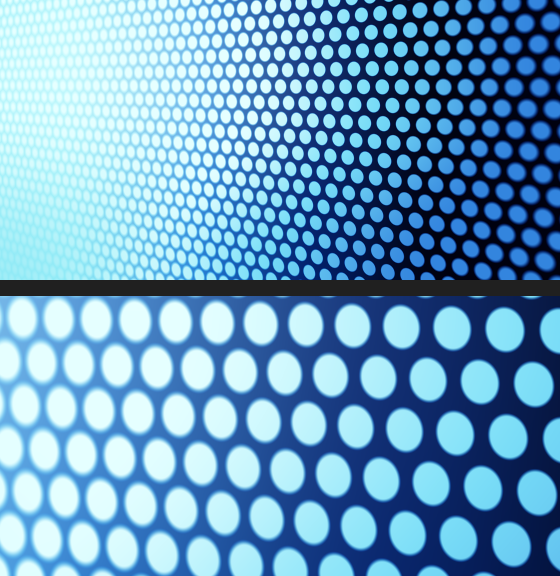
Top: the whole. Bottom: its middle third, enlarged.
Write a Shadertoy shader that draws this pattern.

```glsl
// A wall of glowing dots in a hexagonal grid, receding to the left.
// Each point is projected onto the wall, measured to its nearest dot, then
// lit from white-cyan on the left to deep blue, with depth-of-field blur.

// Wall projection, in canvas heights
const float VANISH = 1.823;      // vanishing point, left of the canvas
const float HORIZON = 0.703;
const float DEPTH_SCALE = 148.8;
const float ROW_SCALE = 0.0206;
const float LEAN = 0.03;         // drift of the columns with height
const vec2 GRID_PHASE = vec2(0.68, -0.2);
const float ROW_HEIGHT = 0.8660254;

// Dots, in units of their spacing
const float RADIUS_NEAR = 0.355;
const float RADIUS_FAR = 0.42;
const float FOCUS_X = 1.36;
const float BLUR_FOCUS = 0.035;
const float BLUR_NEAR = 0.11;
const float BLUR_FAR = 0.32;

const vec3 WHITE = vec3(0.90, 1.00, 1.00);
const vec3 CYAN = vec3(0.46, 0.87, 0.97);
const vec3 BLUE = vec3(0.20, 0.52, 0.87);
const vec3 MIST = vec3(0.55, 0.91, 0.96);
const vec3 SKY = vec3(0.10, 0.45, 0.82);
const vec3 NAVY = vec3(0.00, 0.12, 0.42);
const vec3 NIGHT = vec3(0.00, 0.005, 0.06);

const vec2 GLARE_CENTER = vec2(0.30, 0.75);
const vec2 GLARE_FALLOFF = vec2(1.6, 2.2);
const float GLARE_STRENGTH = 0.55;

// Perspective map from the canvas to the dot grid
vec2 wallPoint(vec2 p) {
    float leanedX = p.x + LEAN * (p.y - HORIZON);
    float column = -DEPTH_SCALE / (leanedX + VANISH);
    float row = (HORIZON - p.y) / (ROW_SCALE * (p.x + VANISH));
    return (vec2(column, row) + GRID_PHASE) * vec2(1.0, ROW_HEIGHT);
}

// Distance to the nearest centre of a hexagonal grid with unit spacing
float dotDistance(vec2 q) {
    vec2 cell = vec2(1.0, 2.0 * ROW_HEIGHT);
    vec2 even = mod(q + 0.5 * cell, cell) - 0.5 * cell;
    vec2 odd = mod(q, cell) - 0.5 * cell;
    return sqrt(min(dot(even, even), dot(odd, odd)));
}

// Blur grows on either side of the focal column
float focusBlur(float x) {
    float nearBlur = smoothstep(FOCUS_X, 2.0, x) * (BLUR_NEAR - BLUR_FOCUS);
    float away = clamp((FOCUS_X - x) / FOCUS_X, 0.0, 1.0);
    return BLUR_FOCUS + nearBlur + away * away * (BLUR_FAR - BLUR_FOCUS);
}

vec3 dotColor(vec2 p) {
    float low = 1.0 - smoothstep(0.0, 0.65, p.y);
    float shade = p.x + 0.4 * low;
    vec3 color = mix(WHITE, CYAN, smoothstep(0.85, 1.4, shade));
    color = mix(color, BLUE, smoothstep(1.25, 1.95, shade));
    float mist = 0.8 * low * (1.0 - smoothstep(0.0, 0.9, p.x));
    return mix(color, MIST, mist);
}

vec3 wallColor(float x) {
    vec3 color = mix(MIST, SKY, smoothstep(0.2, 0.85, x));
    color = mix(color, NAVY, smoothstep(0.65, 1.15, x));
    return mix(color, NIGHT, smoothstep(1.05, 1.6, x));
}

void mainImage(out vec4 fragColor, in vec2 fragCoord) {
    vec2 p = fragCoord / iResolution.y;

    // Soft dot coverage, never sharper than one pixel
    float depth = p.x + VANISH;
    float pixel = DEPTH_SCALE / (depth * depth * iResolution.y);
    float blur = max(focusBlur(p.x), 0.7 * pixel);
    float radius = mix(RADIUS_FAR, RADIUS_NEAR, smoothstep(0.6, 1.3, p.x));
    float d = dotDistance(wallPoint(p));
    float cover = 1.0 - smoothstep(radius - blur, radius + blur, d);

    // Blue bleeds furthest past the rim, red the least
    vec3 bleed = pow(vec3(cover), vec3(1.5, 1.0, 0.7));
    vec3 color = mix(wallColor(p.x), dotColor(p), bleed);

    // Glare over the distant end of the wall
    vec2 g = (p - GLARE_CENTER) * GLARE_FALLOFF;
    color = mix(color, WHITE, GLARE_STRENGTH * exp(-dot(g, g)));

    fragColor = vec4(color, 1.0);
}
```
